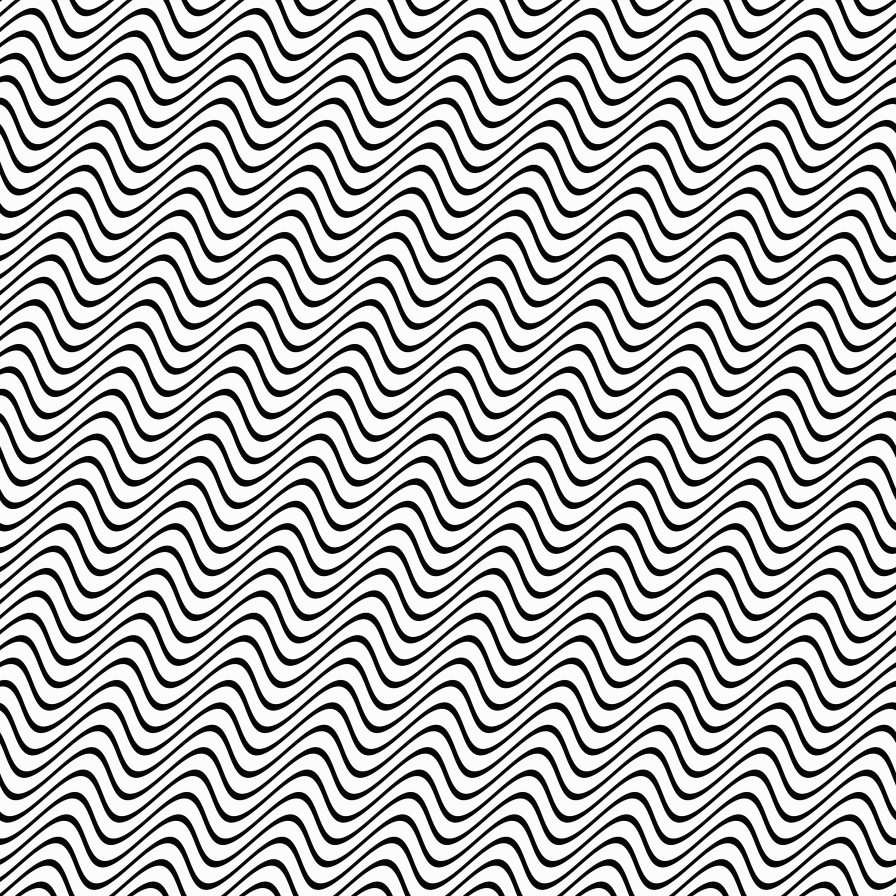
A Shadertoy shader for this pattern:

```glsl
const float TAU = 6.2831853;
const vec3 PAPER = vec3(0.99);
const vec3 INK = vec3(0.02);

// Line index at a point: whole numbers lie on the line centres.
// Each row of crests drifts sideways, which leans the waves over.
float waveField(vec2 p, vec2 repeats, float drift, float height, vec2 phase) {
    float across = p.x * repeats.x + p.y * drift - phase.x;
    return p.y * repeats.y + height * cos(TAU * across) + phase.y;
}

// Coverage of a stripe around every whole number, smoothed over about one pixel.
float stripe(float field, float halfWidth) {
    float offset = abs(fract(field + 0.5) - 0.5);
    float blur = 0.65 * length(vec2(dFdx(field), dFdy(field)));
    return 1.0 - smoothstep(halfWidth - blur, halfWidth + blur, offset);
}

void mainImage(out vec4 fragColor, in vec2 fragCoord) {
    vec2 p = fragCoord / iResolution.xy;
    p.y = 1.0 - p.y; // rows count from the top

    float field = waveField(p, vec2(8.0, 40.0), 3.0, 1.04, vec2(0.32, 0.46));
    fragColor = vec4(mix(PAPER, INK, stripe(field, 0.145)), 1.0);
}
```
